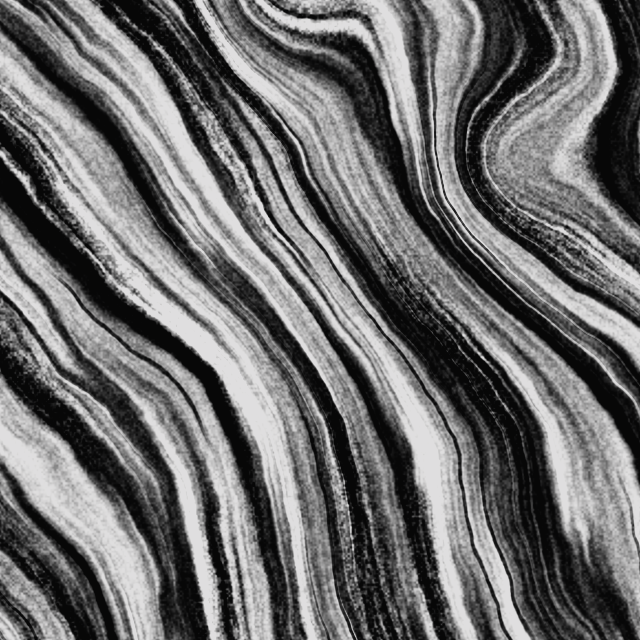
Give the GLSL for this texture, as a three.js fragment shader.

```glsl
varying vec2 vUv;

#define BANDS 5.3
#define BAND_JITTER 0.65
#define WARP 0.10
#define STRIPE_CONTRAST 2.5
#define STRIPE_TONE 0.36
#define PALE_TONE 0.77
#define CRACK_DEPTH 0.8
#define GRAIN 0.42
#define INK vec3(0.028, 0.028, 0.029)
#define CHALK vec3(0.875, 0.872, 0.873)

float hash(vec2 p) {
  vec3 q = fract(p.xyx * 0.1031);
  q += dot(q, q.yzx + 33.33);
  return fract((q.x + q.y) * q.z);
}

float noise(vec2 p) {
  vec2 i = floor(p), f = fract(p);
  f = f * f * (3.0 - 2.0 * f);
  return mix(mix(hash(i), hash(i + vec2(1.0, 0.0)), f.x),
             mix(hash(i + vec2(0.0, 1.0)), hash(i + vec2(1.0, 1.0)), f.x), f.y);
}

// Round swelling that bends the strata around a centre
float swell(vec2 p, vec2 centre, float radius) {
  vec2 d = (p - centre) / radius;
  return exp(-dot(d, d));
}

// Coordinate across the strata: steep folds, eddies, then ever finer kinks
float strata(vec2 p) {
  float down = 1.0 - p.y;
  float leftFold = 1.1 * down - 0.33 * down * down;
  float rightFold = 0.6 * down - 0.052 * sin(8.7 * down - 0.87);
  float s = p.x - mix(leftFold, rightFold, smoothstep(0.2, 0.9, p.x));
  s += 0.17 * swell(p, vec2(0.42, 1.0), 0.13);
  s += 0.08 * swell(p, vec2(0.80, 0.74), 0.12);
  s -= 0.06 * swell(p, vec2(0.90, 0.92), 0.12);
  float amp = WARP, freq = 3.0;
  for (int i = 0; i < 4; i++) {
    s += amp * (noise(p * freq + 17.3 * float(i)) - 0.5);
    amp *= 0.3;
    freq *= 2.9;
  }
  return s;
}

// Noise drawn out along the flow; flow.x runs across it, flow.y along it
float layer(vec2 flow, float across, float along, float seed) {
  float x = flow.x * across + seed;
  return noise(vec2(x, flow.y * along + 0.37 * x) + 40.0);
}

void main() {
  vec2 p = vUv;
  vec2 flow = vec2(strata(p), 0.5 * p.x - 0.85 * p.y);

  // Broad pale beds: one crisp dark edge, one fading flank
  float phase = BANDS * flow.x + BAND_JITTER * layer(flow, 4.0, 1.3, 3.0);
  float bed = fract(-phase);
  float fade = 0.5 + 0.3 * layer(flow, 6.0, 3.0, 9.0);
  float pale = smoothstep(0.02, 0.13, bed) * (1.0 - smoothstep(0.22, fade, bed));
  pale *= 0.72 + 0.28 * layer(flow, 9.0, 2.5, 21.0);
  float seam = smoothstep(0.74, 0.94, bed) + 1.0 - smoothstep(0.0, 0.06, bed);

  // Fine stripes
  float stripes = 0.45 * layer(flow, 30.0, 2.5, 5.0)
                + 0.33 * layer(flow, 68.0, 4.0, 13.0)
                + 0.22 * layer(flow, 140.0, 7.0, 31.0) - 0.5;
  float tone = mix(STRIPE_TONE + STRIPE_CONTRAST * stripes,
                   PALE_TONE + 0.85 * stripes, pale);

  // Bright threads and black cracks
  float thread = abs(layer(flow, 34.0, 2.0, 47.0) - 0.5);
  tone += 0.35 * (1.0 - smoothstep(0.02, 0.13, thread)) * (1.0 - pale);
  float crack = abs(layer(flow, 19.0, 1.6, 61.0) - 0.5);
  crack = 1.0 - smoothstep(0.02, 0.10, crack);
  crack *= smoothstep(0.35, 0.65, layer(flow, 8.0, 4.0, 73.0));
  tone *= 1.0 - CRACK_DEPTH * max(crack, 0.75 * seam);

  // Gritty mineral grain, coarser in the mottled beds
  float mottle = smoothstep(0.4, 0.75, layer(flow, 11.0, 3.0, 83.0)) * (1.0 - pale);
  float grit = 0.5 * noise(p * 290.0) + 0.25 * noise(p * 130.0 + 7.0)
             + 0.25 * layer(flow, 190.0, 50.0, 97.0) - 0.5;
  tone += GRAIN * (1.0 + 1.2 * mottle) * grit - 0.08 * mottle;

  gl_FragColor = vec4(mix(INK, CHALK, smoothstep(-0.04, 1.0, tone)), 1.0);
}
```
